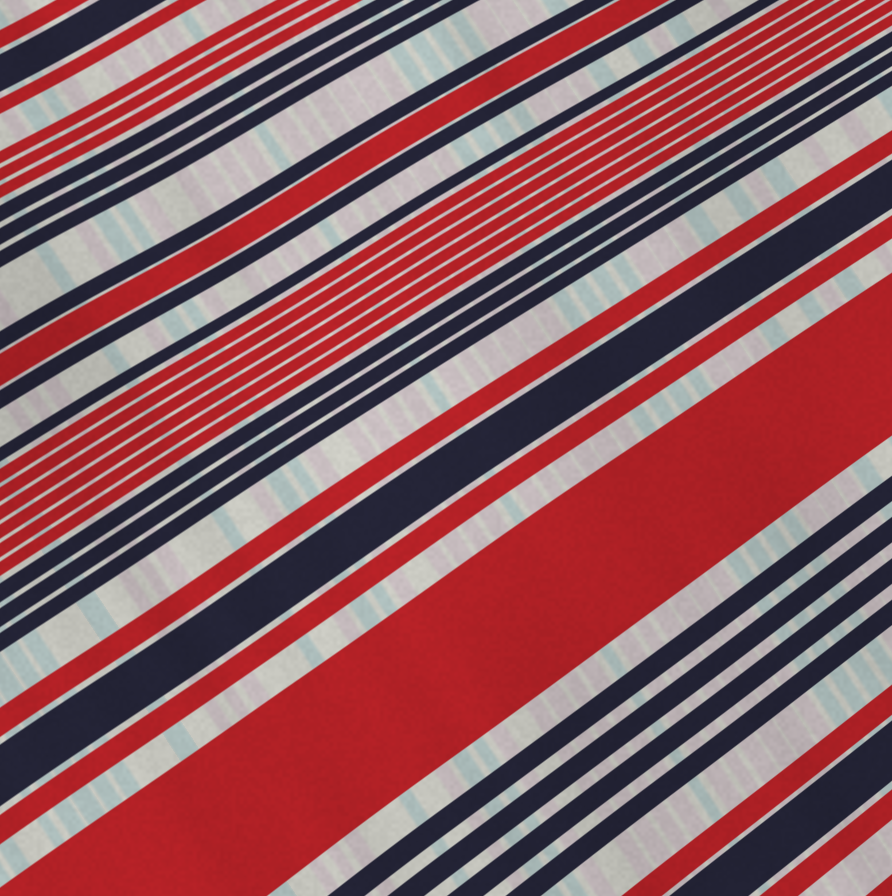
Write a Shadertoy shader that draws this texture.

```glsl
float hash(vec2 p) {
    vec3 q = fract(vec3(p.xyx) * 0.1031);
    q += dot(q, q.yzx + 33.33);
    return fract((q.x + q.y) * q.z);
}

float valueNoise(vec2 p) {
    vec2 i = floor(p), f = fract(p);
    f = f * f * (3.0 - 2.0 * f);
    return mix(mix(hash(i), hash(i + vec2(1, 0)), f.x),
               mix(hash(i + vec2(0, 1)), hash(i + vec2(1, 1)), f.x), f.y);
}

// Coverage of a group of equal stripes, evenly spaced from start
float stripes(float s, float start, float pitch, float width, float count, float blur) {
    float index = clamp(floor((s - start + 0.5 * (pitch - width)) / pitch), 0.0, count - 1.0);
    float center = start + index * pitch + 0.5 * width;
    return smoothstep(-blur, blur, 0.5 * width - abs(s - center));
}

float band(float s, float start, float width, float blur) {
    return stripes(s, start, 1.0, width, 1.0, blur);
}

float redCoverage(float s, float blur) {
    float c = band(s, 0.029, 0.021, blur);
    c = max(c, band(s, 0.109, 0.018, blur));
    c = max(c, stripes(s, 0.171, 0.020, 0.0145, 3.0, blur));
    c = max(c, band(s, 0.399, 0.036, blur));
    c = max(c, stripes(s, 0.527, 0.0206, 0.0158, 6.0, blur));
    c = max(c, stripes(s, 0.792, 0.1185, 0.0325, 2.0, blur));
    c = max(c, band(s, 0.991, 0.230, blur));
    c = max(c, stripes(s, 1.565, 0.146, 0.042, 2.0, blur));
    return max(c, band(s, 1.829, 0.080, blur));
}

float navyCoverage(float s, float blur) {
    float c = band(s, 0.057, 0.044, blur);
    c = max(c, stripes(s, 0.234, 0.0254, 0.0185, 3.0, blur));
    c = max(c, stripes(s, 0.374, 0.0655, 0.021, 2.0, blur));
    c = max(c, band(s, 0.503, 0.016, blur));
    c = max(c, stripes(s, 0.654, 0.0275, 0.021, 3.0, blur));
    c = max(c, band(s, 0.833, 0.068, blur));
    c = max(c, stripes(s, 1.277, 0.0568, 0.035, 4.0, blur));
    return max(c, band(s, 1.615, 0.084, blur));
}

// Stripe coordinate: lines fan out and grow steeper toward the bottom
float fannedCoordinate(vec2 p) {
    float s = (p.y + 0.49 * p.x) / (1.0 - 0.2 * p.x);
    float bow = 0.028 * p.x * (1.0 - p.x);
    return s + bow + 0.010 * (valueNoise(p * 4.0) - 0.5);
}

// Faint bars of the layer beneath, seen through the pale cloth
vec3 showThrough(vec3 cloth, float u, float blur) {
    vec3 blueTint = vec3(0.63, 0.71, 0.71), pinkTint = vec3(0.74, 0.69, 0.71);
    float cell = floor(u), pick = hash(vec2(cell, 7.0));
    float halfWidth = mix(0.25, 0.5, hash(vec2(cell, 19.0)));
    float bar = smoothstep(-blur, blur, halfWidth - abs(fract(u) - 0.5));
    vec3 tint = pick < 0.4 ? blueTint : pinkTint;
    return mix(cloth, tint, bar * step(pick, 0.75) * 0.8);
}

void mainImage(out vec4 fragColor, in vec2 fragCoord) {
    vec3 cream = vec3(0.76, 0.76, 0.73);
    vec3 red = vec3(0.68, 0.125, 0.145);
    vec3 navy = vec3(0.135, 0.135, 0.205);

    vec2 p = fragCoord / iResolution.y;
    p.y = 1.0 - p.y;
    float s = fannedCoordinate(p);
    float blur = 0.7 / iResolution.y + 0.0008;

    // Printed cloth
    float across = dot(p, vec2(0.83, -0.55));
    float along = dot(p, vec2(0.55, 0.83));
    vec3 color = showThrough(cream, across * 40.0, 0.12);
    color = mix(color, red, redCoverage(s, blur));
    color = mix(color, navy, navyCoverage(s, blur));

    // Soft folds, uneven light and thread grain
    float folds = valueNoise(vec2(across * 22.0, along * 3.0)) - 0.5;
    float light = valueNoise(p * 2.5 + 4.0) - 0.5;
    float grain = valueNoise(p * 230.0) - 0.5;
    color *= 1.0 + 0.08 * folds + 0.10 * light + 0.05 * grain;
    fragColor = vec4(color, 1.0);
}
```
